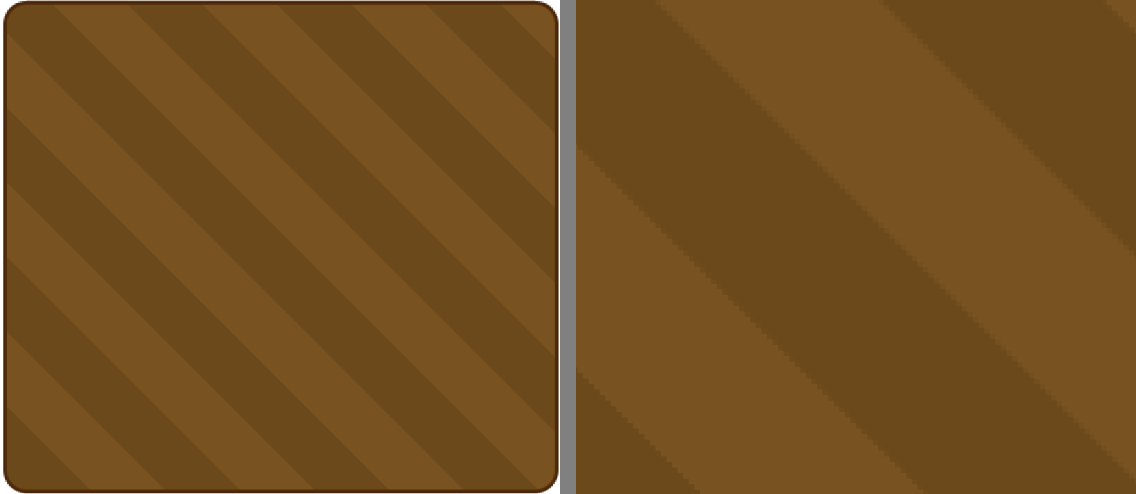
Left, the full canvas; right, a detail of the centre.
Write a WebGL 1 fragment shader that draws this pattern.

```glsl
precision highp float;
// Rounded brown panel with wide diagonal stripes and a thin stepped dark outline.

uniform vec2 u_resolution;

#define ROWS 266.0              // coarse cells down the canvas
#define MARGIN vec2(1.765, 0.588) // left and top gap, in cells
#define MARGIN_SUM vec2(2.0, 0.9) // total gap across and down, in cells
#define RADIUS 12.5             // corner radius, in cells
#define PERIOD 80.4             // light plus dark stripe, measured across
#define PHASE 24.9              // start of a light stripe along the top
#define LIGHT vec3(0.472, 0.322, 0.126)
#define DARK vec3(0.418, 0.285, 0.101)
#define OUTLINE vec3(0.290, 0.140, 0.025)
#define INNER_LINE vec3(0.320, 0.175, 0.040)
#define HIGHLIGHT vec3(0.790, 0.750, 0.710)

// Pull a point to its cell centre, blending over one output pixel at cell edges.
vec2 snapToCell(vec2 p, float pixelSize) {
  vec2 edge = floor(p + 0.5);
  return edge + clamp((p - edge) / min(pixelSize, 1.0), -0.5, 0.5);
}

float roundedBox(vec2 p, vec2 halfSize, float radius) {
  vec2 d = abs(p) - halfSize + radius;
  return length(max(d, 0.0)) + min(max(d.x, d.y), 0.0) - radius;
}

// Coverage of the inside of a distance field, softened over one cell.
float inside(float distance) {
  return clamp(0.5 - distance, 0.0, 1.0);
}

// Signed distance along x to the nearest stripe edge, negative in light stripes.
float stripeDistance(vec2 p) {
  float u = (p.x - p.y - PHASE) / PERIOD;
  return (abs(fract(u + 0.25) - 0.5) - 0.25) * PERIOD;
}

void main() {
  // Cell coordinates from the panel's top left corner, y downwards
  float pixelSize = ROWS / u_resolution.y;
  vec2 canvas = u_resolution * pixelSize;
  vec2 panel = floor(canvas - MARGIN_SUM);
  vec2 point = gl_FragCoord.xy * pixelSize;
  point = vec2(point.x, canvas.y - point.y) - MARGIN;
  vec2 cell = snapToCell(point, pixelSize);

  // Background with a pale line along the top edge
  float topLine = inside(cell.y) * inside(abs(cell.x - 0.5 * panel.x) - 0.5 * panel.x + RADIUS);
  vec3 color = mix(vec3(1.0), HIGHLIGHT, topLine);

  // Striped fill
  vec3 fill = mix(DARK, LIGHT, inside(stripeDistance(cell)));

  // Two-tone outline, one cell for each tone
  float edge = roundedBox(cell - 0.5 * panel, 0.5 * panel, RADIUS);
  color = mix(color, OUTLINE, inside(edge));
  color = mix(color, INNER_LINE, inside(edge + 1.0));
  color = mix(color, fill, inside(edge + 2.0));

  gl_FragColor = vec4(color, 1.0);
}
```
